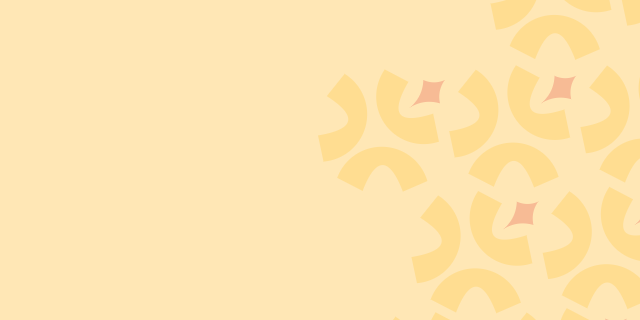
Give the GLSL for this background, as a Shadertoy shader.

```glsl
// Pale cream field with slanted rows of golden arches and small coral stars on the right.

// All lengths are in canvas heights.
const vec3 CREAM = vec3(1.0, 0.906, 0.710);
const vec3 GOLD  = vec3(1.0, 0.867, 0.569);
const vec3 CORAL = vec3(0.969, 0.733, 0.584);

const int ROWS = 4;
const int COLUMNS = 3;
const vec2 COLUMN_STEP = vec2(0.410, 0.013);
const vec2 ROW_START[ROWS] = vec2[ROWS](
    vec2(1.880, 1.120), vec2(1.341, 0.708), vec2(1.633, 0.328), vec2(1.500, -0.051));

// Each motif has three arches: offset from the star (xy) and clockwise turn (z).
const int ARCHES = 3;
const vec3 ARCH_POSE[ARCHES] = vec3[ARCHES](
    vec3(-0.148, -0.315, 0.0), vec3(-0.342, -0.065, 1.7715), vec3(-0.017, -0.010, 4.033));

const float ARCH_RADIUS = 0.1484;
const vec2 HOLE_APEX = vec2(0.0026, 0.0911);
const float HOLE_CURVE = 20.7;
const float FOOT_HEIGHT = -0.0205;
const vec2 FOOT_SLOPES = vec2(-0.515, 0.433);

const int TIPS = 4;
const vec2 STAR_TIP[TIPS] = vec2[TIPS](
    vec2(-0.018, 0.042), vec2(0.049, 0.042), vec2(0.034, -0.031), vec2(-0.060, -0.044));
const float STAR_BOW = 0.11;

vec2 turn(vec2 p, float angle) {
    float c = cos(angle), s = sin(angle);
    return mat2(c, s, -s, c) * p;
}

// Disc with a parabolic hole, cut off by two sloping feet.
float archDistance(vec2 p) {
    float disc = length(p) - ARCH_RADIUS;
    vec2 h = p - HOLE_APEX;
    float bend = 2.0 * HOLE_CURVE * h.x;
    float hole = (h.y + HOLE_CURVE * h.x * h.x) / sqrt(1.0 + bend * bend);
    vec2 feet = (FOOT_HEIGHT + FOOT_SLOPES * p.x - p.y) / sqrt(1.0 + FOOT_SLOPES * FOOT_SLOPES);
    return max(max(disc, -hole), max(feet.x, feet.y));
}

// Four-pointed star whose sides bow inward.
float starDistance(vec2 p) {
    float d = -1.0;
    for (int i = 0; i < TIPS; i++) {
        vec2 start = STAR_TIP[i];
        vec2 edge = STAR_TIP[(i + 1) % TIPS] - start;
        float len = length(edge);
        vec2 dir = edge / len;
        float t = clamp(dot(p - start, dir) / len, 0.0, 1.0);
        float side = dot(p - start, vec2(-dir.y, dir.x));
        d = max(d, side + STAR_BOW * len * 4.0 * t * (1.0 - t));
    }
    return d;
}

float coverage(float d, float pixel) {
    return clamp(0.5 - d / pixel, 0.0, 1.0);
}

void mainImage(out vec4 fragColor, in vec2 fragCoord) {
    float pixel = 1.0 / iResolution.y;
    vec2 p = fragCoord * pixel;
    float arches = 1.0;
    float stars = 1.0;

    // Nearest shape over all motifs
    for (int row = 0; row < ROWS; row++) {
        for (int column = 0; column < COLUMNS; column++) {
            vec2 q = p - ROW_START[row] - float(column) * COLUMN_STEP;
            stars = min(stars, starDistance(q));
            for (int i = 0; i < ARCHES; i++) {
                vec3 pose = ARCH_POSE[i];
                arches = min(arches, archDistance(turn(q - pose.xy, pose.z)));
            }
        }
    }

    // Layers
    vec3 color = mix(CREAM, GOLD, coverage(arches, pixel));
    color = mix(color, CORAL, coverage(stars, pixel));
    fragColor = vec4(color, 1.0);
}
```
